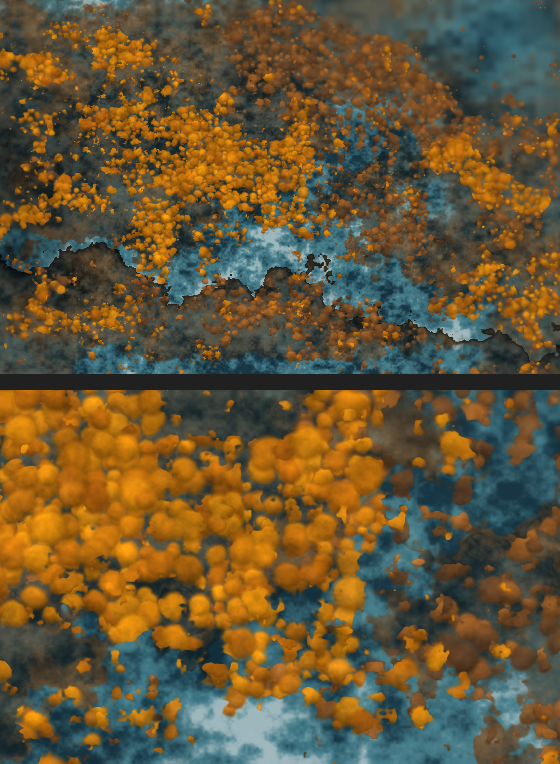
Top, the full canvas; bottom, a detail of the centre.
Write a Shadertoy shader that draws this texture.

```glsl
// Weathered blue rock overgrown with orange lichen, seen with a shallow focus.
// Layered noise paints the stone, soft lobes place the growth, and jittered
// cells of small shaded balls give the lichen its crumbly grain.

float hash(vec2 p) {
    return fract(sin(dot(p, vec2(127.1, 311.7))) * 43758.5453);
}

float noise(vec2 p) {
    vec2 i = floor(p), f = fract(p);
    f = f * f * (3.0 - 2.0 * f);
    return mix(mix(hash(i), hash(i + vec2(1, 0)), f.x),
               mix(hash(i + vec2(0, 1)), hash(i + vec2(1, 1)), f.x), f.y);
}

// Fractal noise around 0.5; octaves finer than the blur fade out
float fbm(vec2 p, float freq, float blur) {
    float sum = 0.5, amp = 0.6;
    for (int i = 0; i < 5; i++) {
        float fade = blur * freq * 1.3;
        sum += amp * exp(-fade * fade) * (noise(p * freq + float(i) * 7.3) - 0.5);
        freq *= 2.1;
        amp *= 0.68;
    }
    return sum;
}

// Soft tilted ellipse
float lobe(vec2 p, float x, float y, float rx, float ry, float tilt) {
    float c = cos(tilt), s = sin(tilt);
    vec2 d = mat2(c, -s, s, c) * (p - vec2(x, y)) / vec2(rx, ry);
    return exp(-dot(d, d));
}

// Soft thick line
float band(vec2 p, vec2 a, vec2 b, float radius) {
    b -= a;
    p -= a;
    float t = clamp(dot(p, b) / dot(b, b), 0.0, 1.0);
    return 1.0 - smoothstep(0.6, 1.4, length(p - b * t) / radius);
}

// Balls lit from above: x = cover, y = shade, z = random tone
vec3 grains(vec2 p, float size, float amount, float blur) {
    vec2 g = p / size, cell = floor(g);
    vec3 result = vec3(0.0, 0.7, 0.5);
    for (int k = 0; k < 9; k++) {
        vec2 id = cell + vec2(k % 3 - 1, 1 - k / 3);
        vec2 centre = id + 0.15 + 0.7 * vec2(hash(id), hash(id + 17.3));
        float pick = hash(id + 8.1);
        float r = (0.36 + 0.34 * hash(id + 41.7)) * smoothstep(pick - 0.12, pick + 0.12, amount);
        if (r < 0.05) continue;
        vec2 d = (g - centre) / r;
        float edge = clamp(0.16 + blur / (size * r), 0.16, 0.65);
        float cover = 1.0 - smoothstep(1.0 - edge, 1.0 + edge, length(d));
        float shade = 0.86 + 0.24 * d.y - 0.16 * dot(d, d);
        result.x = max(result.x, cover);
        result.yz = mix(result.yz, vec2(shade, hash(id + 5.9)), cover);
    }
    result.y = mix(result.y, 0.85, clamp(blur * 55.0, 0.0, 0.8));
    return result;
}

void mainImage(out vec4 fragColor, in vec2 fragCoord) {
    vec2 p = fragCoord / iResolution.y;

    // Focus: sharp in the centre, soft at top right and both sides
    float far = smoothstep(0.55, 1.35, p.y + 0.45 * (p.x - 0.6));
    float blur = 0.0012 + 0.017 * far * far + 0.004 * smoothstep(1.0, 1.5, p.x)
               + 0.003 * smoothstep(0.3, 0.0, p.x);

    vec2 warp = vec2(fbm(p, 9.0, blur), fbm(p + 4.7, 9.0, blur)) - 0.5;
    vec2 q = p + 0.1 * warp;
    float fine = fbm(p + 2.0, 45.0, blur);
    float coarse = fbm(p * vec2(0.7, 1.2) + 9.0, 7.0, blur);

    // Stone: dark hollows, grey faces and brown dust
    vec3 col = mix(vec3(0.07, 0.13, 0.15), vec3(0.35, 0.35, 0.30),
                   smoothstep(0.2, 0.75, 0.5 * (coarse + fine) + 0.05));
    float dust = smoothstep(0.42, 0.7, fbm(q + 3.1, 11.0, blur));
    col = mix(col, vec3(0.46, 0.34, 0.21) * (0.55 + 0.8 * fine), 0.65 * dust);

    // Blue slab between a broken ledge and its rim, with veins and patches
    float ledge = 0.31 - 0.055 * smoothstep(0.0, 0.5, q.x) - 0.18 * smoothstep(0.75, 1.3, q.x);
    float rise = p.y + 0.22 * warp.y - ledge;
    float rim = 0.05 + 0.17 * smoothstep(0.43, 0.56, q.x) - 0.07 * smoothstep(0.75, 0.95, q.x);
    float slab = smoothstep(-0.003, 0.004, rise) * smoothstep(rim + 0.02, rim - 0.015, rise);
    slab *= 1.0 - 0.8 * smoothstep(1.25, 1.36, p.x);
    float blue = max(slab, band(q, vec2(0.76, 0.46), vec2(1.0, 0.6), 0.035));
    blue = max(blue, band(q, vec2(0.25, 0.0), vec2(1.25, 0.01), 0.045));
    blue = max(blue, 1.2 * lobe(q, 1.0, 0.66, 0.18, 0.075, -0.15));
    blue = max(blue, 0.9 * lobe(q, 1.13, 0.46, 0.08, 0.07, 0.0));
    blue = max(blue, 0.7 * lobe(q, 1.35, 0.9, 0.32, 0.2, -0.3));
    blue = max(blue, 0.65 * lobe(q, 0.3, 1.02, 0.6, 0.06, 0.0));
    float pale = max(lobe(q, 0.73, 0.36, 0.16, 0.1, -0.5),
                     0.8 * slab * exp(-max(rise, 0.0) / 0.02));
    float tone = 0.55 * fine + 0.45 * coarse + 0.16 * pale;
    vec3 stain = mix(vec3(0.08, 0.21, 0.27), vec3(0.27, 0.51, 0.57), smoothstep(0.25, 0.6, tone));
    stain = mix(stain, vec3(0.64, 0.75, 0.78), smoothstep(0.6, 0.85, tone + 0.08 * pale));
    col = mix(col, stain, 0.92 * smoothstep(0.2, 0.75, blue + 0.5 * fine - 0.25));
    col = mix(col, stain * 0.7, 0.4 * smoothstep(0.5, 0.7, fbm(p + 6.0, 14.0, blur)));

    // Shadow below the ledge, on the left and in the upper hollow
    col *= 1.0 - 0.72 * smoothstep(0.003, -0.006, rise) * exp(min(rise, 0.0) / 0.035);
    col *= 1.0 - 0.35 * lobe(p, 0.05, 0.5, 0.2, 0.3, 0.0);
    col *= 1.0 - 0.6 * lobe(q, 0.69, 0.8, 0.06, 0.05, 0.4);

    // Bright lichen: main sheet, upper tufts and outliers
    float bright = 1.15 * lobe(q, 0.54, 0.6, 0.37, 0.14, -0.3);
    bright = max(bright, 1.1 * lobe(q, 0.31, 0.86, 0.14, 0.05, -0.25));
    bright = max(bright, lobe(q, 0.1, 0.81, 0.11, 0.06, 0.1));
    bright = max(bright, lobe(q, 0.43, 0.38, 0.09, 0.11, 0.0));
    bright = max(bright, 0.75 * lobe(q, 0.12, 0.45, 0.17, 0.07, 0.2));
    bright = max(bright, 0.85 * lobe(q, 0.16, 0.14, 0.24, 0.06, -0.1));
    bright = max(bright, 0.7 * lobe(q, 1.36, 0.24, 0.15, 0.18, 0.0));
    bright = max(bright, 0.9 * band(q, vec2(1.22, 0.57), vec2(1.4, 0.48), 0.055));

    // Rusty lichen: upper arch, right hollow and lower slope
    float rust = 0.85 * band(q, vec2(0.7, 0.87), vec2(1.02, 0.83), 0.09);
    rust = max(rust, 0.85 * band(q, vec2(1.02, 0.83), vec2(1.2, 0.64), 0.08));
    rust = max(rust, 0.8 * lobe(q, 0.85, 0.73, 0.3, 0.12, -0.2));
    rust = max(rust, 0.85 * lobe(q, 1.0, 0.43, 0.24, 0.11, -0.6));
    rust = max(rust, 0.65 * lobe(q, 0.8, 0.15, 0.5, 0.08, -0.15));
    rust = max(rust, 0.55 * lobe(q, 1.35, 0.35, 0.2, 0.35, 0.0));

    // Three sizes of rusty grain, then three of bright grain
    float patchy = 1.1 * fbm(p + 1.7, 16.0, blur) - 0.55;
    for (int i = 0; i < 6; i++) {
        bool top = i > 2;
        float amount = patchy + (top ? 0.8 * bright - 0.2 : 0.75 * rust - 0.12);
        vec2 shift = p + 0.005 * fine + float(i) * 3.7;
        vec3 g = grains(shift, 0.013 + 0.0055 * float(i % 3), amount, blur);
        vec3 tint = top ? mix(vec3(0.78, 0.42, 0.06), vec3(1.0, 0.63, 0.06), g.z)
                        : mix(vec3(0.40, 0.27, 0.17), vec3(0.76, 0.45, 0.17), g.z);
        col = mix(col, tint * g.y * (0.78 + 0.45 * fine), 0.9 * g.x);
    }
    fragColor = vec4(clamp(col, 0.0, 1.0), 1.0);
}
```
